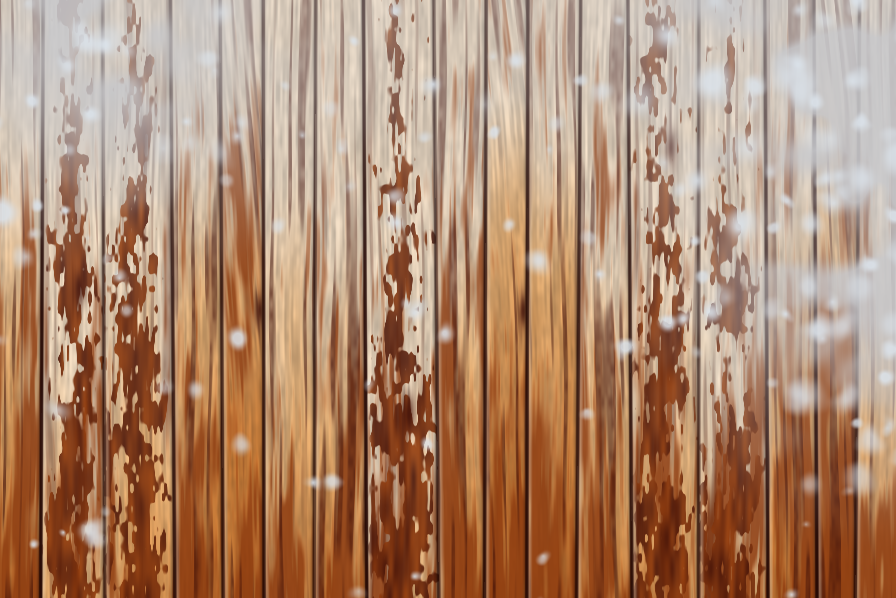
A WebGL 2 fragment shader for this texture:

```glsl
#version 300 es
precision highp float;
// A wall of upright wooden boards under drifting snow. Boards come from a list of
// seam positions; grain and flaked paint are stretched noise, and the snow is soft
// cellular dots and clumps that gather along the top and right.

#define SEAM_WIDTH 0.0019
#define SEAM_LEAN 0.012
#define GRAIN_FREQ 210.0
#define GRAIN_DARK 0.62
#define FLAKE_LEVEL 0.66
#define STAIN_AMOUNT 0.85
#define HAZE_AMOUNT 0.9
#define SNOW_CELLS 7.0
#define SNOW_LAYERS 3

uniform vec2 u_resolution;
out vec4 fragColor;

const int BOARDS = 17;
// Seam positions in 768ths of the width
const float SEAMS[18] = float[18](-8., 36., 89., 148., 190., 226., 270., 313., 374.,
                                  416., 452., 496., 540., 599., 657., 699., 735., 779.);

const vec3 PALE = vec3(0.87, 0.79, 0.69);
const vec3 HONEY = vec3(0.83, 0.63, 0.41);
const vec3 AMBER = vec3(0.76, 0.47, 0.21);
const vec3 RUST = vec3(0.54, 0.22, 0.05);
const vec3 UMBER = vec3(0.25, 0.06, 0.025);
const vec3 MIST = vec3(0.78, 0.785, 0.80);
const vec3 SNOW = vec3(0.86, 0.89, 0.92);

float hash(vec2 p) {
  p = fract(p * vec2(0.1031, 0.1173));
  p += dot(p, p.yx + 33.33);
  return fract((p.x + p.y) * p.x * 7.31 + p.y * 91.7);
}

float noise(vec2 p) {
  vec2 i = floor(p), f = fract(p);
  f = f * f * (3.0 - 2.0 * f);
  return mix(mix(hash(i), hash(i + vec2(1, 0)), f.x),
             mix(hash(i + vec2(0, 1)), hash(i + vec2(1, 1)), f.x), f.y);
}

float seamX(int i, float y) {
  float lean = hash(vec2(float(i) * 7.0 + 3.0, 5.0)) - 0.5;
  return SEAMS[i] / 768.0 + SEAM_LEAN * lean * (y - 0.5);
}

vec3 boardColor(vec2 uv, float across, float width, float id) {
  bool flaky = width > 0.066;
  bool slim = width < 0.051;
  float y = uv.y;

  // Grain runs upright, bent by layered sines
  float bend = 0.002 * sin(y * 5.0 + id * 2.0) + 0.0008 * sin(y * 17.0 + id);
  if (slim) bend += 0.03 * y * y;
  vec2 g = vec2(uv.x + bend + id * 3.7, y + id * 1.3);
  float fibre = noise(g * vec2(GRAIN_FREQ * 1.9, 14.0));
  float speck = noise(g * vec2(GRAIN_FREQ * 1.3, 55.0));
  float lines = smoothstep(0.38, 0.16, noise(g * vec2(GRAIN_FREQ, 4.0)));
  float broad = noise(g * vec2(45.0, 2.5));

  // Wood warms toward the bottom
  float tone = y + 0.35 * (broad - 0.5) + 0.3 * (hash(vec2(id, 17.0)) - 0.5);
  tone += flaky ? 0.35 : slim ? -0.12 : 0.04;
  vec3 col = mix(AMBER, HONEY, smoothstep(-0.05, 0.4, tone));
  col = mix(col, PALE, smoothstep(0.3, 0.8, tone));
  col *= 0.83 + 0.26 * fibre + 0.1 * speck;

  // Rusty stains, frayed into streaks, heavier on the lower half
  float stain = 0.42 * broad + 0.33 * noise(g * vec2(120.0, 9.0)) + 0.25 * fibre;
  stain += 0.42 * (0.45 - y) + (slim ? 0.07 : flaky ? -0.1 : 0.0);
  col = mix(col, RUST, STAIN_AMOUNT * smoothstep(0.46, 0.72, stain));
  col = mix(col, UMBER, GRAIN_DARK * lines * (flaky ? 0.55 : 1.0) * (0.6 + 0.5 * speck));

  // Bare wood showing through flaked paint on the wide boards
  if (flaky) {
    float middle = 1.0 - abs(2.0 * across - 0.95);
    float flake = 0.3 * noise(g * vec2(50.0, 7.0)) + 0.35 * noise(g * vec2(130.0, 24.0))
                + 0.35 * noise(g * vec2(290.0, 60.0));
    flake += 0.32 * middle - FLAKE_LEVEL - 0.24 * (y - 0.3);
    vec3 bare = mix(UMBER, RUST, 0.15 + 1.0 * noise(g * vec2(170.0, 20.0)));
    col = mix(col, bare, 0.92 * smoothstep(-0.02, 0.05, flake));
  }

  // Knots: mid-board on wide boards, near the right edge on slim ones
  float knotY = slim ? 0.48 : 0.3 + 0.6 * hash(vec2(id, 41.0));
  vec2 k = vec2((across - (slim ? 0.9 : 0.6)) * width / 0.006, (y - knotY) / 0.035);
  float knot = exp(-dot(k, k) * (0.4 + 1.5 * fibre));
  return mix(col, UMBER, (flaky || slim) ? 0.85 * knot : 0.0);
}

float snowDensity(vec2 uv) {
  float right = smoothstep(0.68, 1.0, uv.x + 0.12 * (uv.y - 0.5)) * smoothstep(0.05, 0.55, uv.y);
  float left = exp(-pow((uv.x - 0.12) / 0.13, 2.0)) * smoothstep(0.5, 1.0, uv.y);
  return clamp(0.9 * right + 0.75 * left + 0.12 * uv.y, 0.0, 1.0);
}

// One jittered soft dot per cell, kept where the density allows
float snowLayer(vec2 uv, float aspect, float cells, float seed) {
  vec2 p = uv * vec2(aspect, 1.0) * cells, base = floor(p);
  float clear = 1.0;
  for (int n = 0; n < 9; n++) {
    vec2 cell = base + vec2(n % 3 - 1, n / 3 - 1), s = cell + seed + 20.0;
    vec2 center = cell + vec2(hash(s), hash(s + 57.0));
    float density = snowDensity(center / cells / vec2(aspect, 1.0));
    float radius = mix(0.12, 0.24, hash(s + 113.0)) * (1.0 + 0.6 * density);
    float keep = step(hash(s + 171.0), 0.1 + 0.85 * density);
    float dist = length(p - center) + 0.16 * (noise(p * 4.0 + seed) - 0.5);
    clear *= 1.0 - keep * smoothstep(radius, 0.0, dist) * mix(0.5, 1.2, hash(s + 211.0));
  }
  return 1.0 - clamp(clear, 0.0, 1.0);
}

void main() {
  vec2 uv = gl_FragCoord.xy / u_resolution;
  float aspect = u_resolution.x / u_resolution.y, pixel = 1.0 / u_resolution.x;

  // Find the board and the nearest seam
  int board = 0;
  for (int i = 1; i < BOARDS; i++) if (uv.x > seamX(i, uv.y)) board = i;
  float left = seamX(board, uv.y), right = seamX(board + 1, uv.y);
  float width = (SEAMS[board + 1] - SEAMS[board]) / 768.0;
  vec3 col = boardColor(uv, (uv.x - left) / (right - left), width, float(board) + 1.0);

  // Seam: dark gap, soft shade on its left, worn light lip on its right
  float toLeft = uv.x - left, toRight = right - uv.x;
  int seam = toLeft < toRight ? board : board + 1;
  float depth = mix(0.65, 1.0, hash(vec2(float(seam), 77.0)));
  col = mix(col, PALE, 0.4 * smoothstep(0.007, 0.003, toLeft));
  col *= 1.0 - 0.35 * smoothstep(0.006, 0.0, toRight);
  float gap = smoothstep(SEAM_WIDTH + pixel, SEAM_WIDTH - pixel, min(toLeft, toRight));
  col = mix(col, UMBER * 0.6, gap * depth);

  // Cold haze in clumps, then the snow
  vec2 q = uv * vec2(aspect, 1.0);
  float cloud = 0.6 * noise(q * 8.0 + 9.0) + 0.4 * noise(q * 19.0);
  float haze = snowDensity(uv) * (0.4 + 0.75 * smoothstep(0.3, 0.65, cloud));
  haze += 0.28 * smoothstep(0.5, 1.0, uv.y);
  col = mix(col, MIST, HAZE_AMOUNT * clamp(haze, 0.0, 1.0));
  for (int i = 0; i < SNOW_LAYERS; i++) {
    float f = float(i);
    col = mix(col, SNOW, 0.85 * snowLayer(uv, aspect, SNOW_CELLS + 3.0 * f, 31.0 * f));
  }
  fragColor = vec4(clamp(col, 0.0, 1.0), 1.0);
}
```
